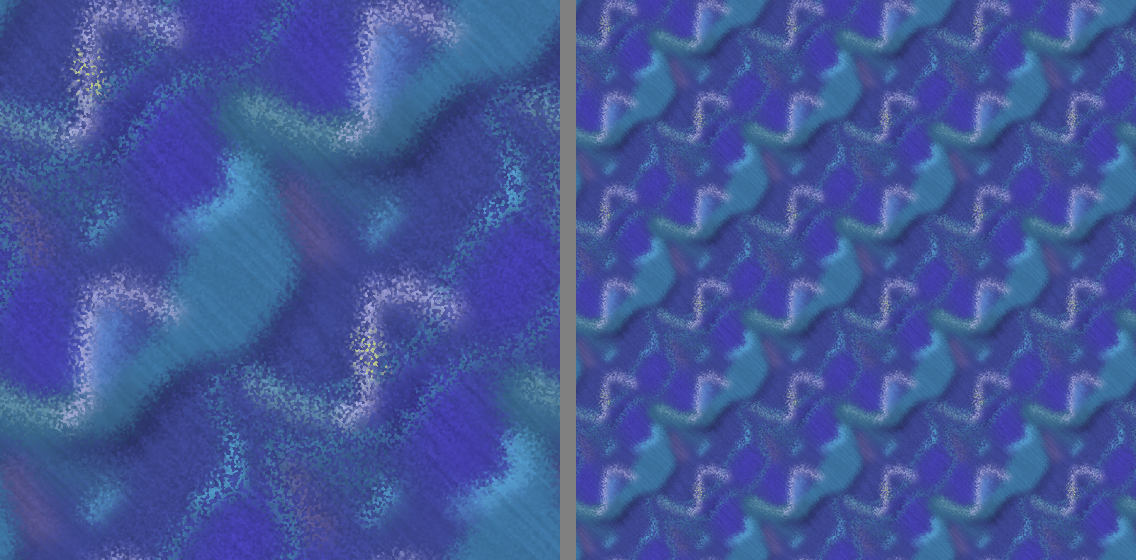
Left: one tile. Right: repeated 3 by 3.
Write a WebGL 1 fragment shader that draws this background.

```glsl
precision highp float;
uniform vec2 u_resolution;

#define REPEATS 2.0
#define GRAIN_COUNT 230.0
#define STREAK_COUNT vec2(100.0, 8.0)
#define JITTER 0.055
#define NAVY vec3(0.235, 0.275, 0.565)
#define INDIGO vec3(0.26, 0.245, 0.67)
#define BLUE vec3(0.235, 0.445, 0.625)
#define TEAL vec3(0.215, 0.39, 0.54)
#define CYAN vec3(0.34, 0.66, 0.82)
#define LILAC vec3(0.67, 0.67, 0.85)
#define ROSE vec3(0.40, 0.36, 0.56)

vec2 hash2(vec2 p) {
  vec3 q = fract(p.xyx * vec3(0.1031, 0.1030, 0.0973));
  q += dot(q, q.yzx + 33.33);
  return fract((q.xx + q.yz) * q.zy);
}

// Soft cellular noise that wraps after period cells
vec2 cellNoise(vec2 p, vec2 period) {
  vec2 base = floor(p), f = fract(p), sum = vec2(0.0);
  float total = 0.0;
  for (int y = -1; y <= 1; y++) {
    for (int x = -1; x <= 1; x++) {
      vec2 o = vec2(float(x), float(y));
      vec2 seed = hash2(mod(base + o, period));
      vec2 d = o + seed - f;
      float w = exp(-7.0 * dot(d, d));
      sum += w * fract(seed * 7.3 + 0.2);
      total += w;
    }
  }
  return sum / max(total, 0.00001);
}

float segment(vec2 d, vec2 halfSpan) {
  float t = clamp(dot(d, halfSpan) / dot(halfSpan, halfSpan), -1.0, 1.0);
  return length(d - halfSpan * t);
}

// Distance to a stroke present in every cell
float cellStroke(vec2 p, vec2 a, vec2 b) {
  vec2 d = p - 0.5 * (a + b);
  return segment(d - floor(d + 0.5), 0.5 * (b - a));
}

// Distance to a stroke present in alternate cells, as on a checkerboard
float checkStroke(vec2 p, vec2 a, vec2 b) {
  vec2 d = p - 0.5 * (a + b);
  vec2 s = 0.5 * vec2(d.x + d.y, d.x - d.y);
  s -= floor(s + 0.5);
  return segment(vec2(s.x + s.y, s.x - s.y), 0.5 * (b - a));
}

float smin(float a, float b) {
  float h = max(0.1 - abs(a - b), 0.0);
  return min(a, b) - h * h * 2.5;
}

float glow(float d, float width) {
  return exp(-d * d / (width * width));
}

// Winding diagonal band, x = distance, y = distance to its teal bend
vec2 band(vec2 p) {
  float bend = min(checkStroke(p, vec2(0.38, 1.45), vec2(0.12, 1.52)),
                   checkStroke(p, vec2(1.12, 0.52), vec2(0.87, 0.40))) - 0.085;
  float d = checkStroke(p, vec2(0.87, 0.94), vec2(0.78, 1.08)) - 0.19;
  d = smin(d, checkStroke(p, vec2(0.70, 1.16), vec2(0.38, 1.45)) - 0.08);
  d = smin(d, checkStroke(p, vec2(0.88, 0.42), vec2(0.94, 0.74)) - 0.06);
  return vec2(smin(d, bend), bend);
}

void main() {
  vec2 uv = gl_FragCoord.xy / u_resolution;
  vec2 grain = cellNoise(uv * GRAIN_COUNT, vec2(GRAIN_COUNT));
  float streak = cellNoise(vec2(uv.x + uv.y, uv.x - uv.y) * STREAK_COUNT, STREAK_COUNT).x - 0.5;
  vec2 p = vec2(uv.x, 1.0 - uv.y) * REPEATS + (grain - 0.5) * JITTER;

  vec2 river = band(p);
  float ghost = band(p + vec2(1.0, 0.0)).x;
  float shade = band(p - vec2(0.07, 0.06)).x;
  float rough = smoothstep(-0.15, 0.15, river.x - ghost);
  float speck = smoothstep(0.38, 0.64, grain.x);
  float dust = mix(0.8, speck, 0.15 + 0.7 * rough);

  // Indigo fields and the dark side of the band
  float lobe = checkStroke(p, vec2(0.56, 0.47), vec2(0.67, 0.64));
  float field = glow(lobe, 0.18);
  field = max(field, glow(checkStroke(p, vec2(1.88, 0.92), vec2(1.80, 1.06)), 0.17));
  field = max(field, glow(checkStroke(p, vec2(1.08, 0.10), vec2(1.20, 0.30)), 0.16));
  vec3 color = mix(NAVY, INDIGO, field);
  color *= 1.0 - 0.18 * smoothstep(0.06, -0.09, shade);
  color *= 1.0 - 0.20 * glow(checkStroke(p, vec2(1.42, 0.55), vec2(1.56, 0.35)), 0.09);
  color *= 1.0 - 0.14 * glow(checkStroke(p, vec2(0.38, 0.57), vec2(0.50, 0.36)), 0.04);

  // Dusty teal and rose patches
  float patchTeal = glow(cellStroke(p, vec2(0.18, 0.65), vec2(0.35, 0.73)), 0.10);
  color = mix(color, TEAL, patchTeal * dust * 0.8);
  float patchRose = glow(cellStroke(p, vec2(0.04, 0.70), vec2(0.14, 0.88)), 0.075);
  color = mix(color, ROSE, patchRose * dust * 0.75);

  // Band with its teal bend, and crumbs along the missing one
  vec3 water = mix(BLUE, TEAL, smoothstep(0.14, -0.03, river.y));
  color = mix(color, water, smoothstep(0.055, -0.055, river.x));
  color = mix(color, vec3(0.25, 0.48, 0.63), glow(ghost, 0.04) * rough * speck * 0.75);

  // Cyan crescent, bright and smooth beside the band, and a spot
  float crescent = min(cellStroke(p, vec2(0.84, 0.59), vec2(0.85, 0.70)),
                       cellStroke(p, vec2(0.85, 0.70), vec2(0.74, 0.78)));
  color = mix(color, CYAN, glow(crescent, 0.038) * dust * 0.7);
  float rim = min(checkStroke(p, vec2(0.86, 0.60), vec2(0.85, 0.71)),
                  checkStroke(p, vec2(0.85, 0.71), vec2(0.66, 0.81)));
  color = mix(color, CYAN, glow(rim, 0.055) * 0.5);
  float spot = cellStroke(p, vec2(0.34, 0.84), vec2(0.40, 0.77));
  color = mix(color, CYAN, glow(spot, 0.045) * dust * 0.65);

  // Pale zigzag with a green tail and a blue halo
  float halo = checkStroke(p, vec2(1.38, 0.17), vec2(1.34, 0.33));
  color = mix(color, vec3(0.35, 0.53, 0.80), glow(halo, 0.085) * 0.8);
  float crest = min(cellStroke(p, vec2(0.35, 0.06), vec2(0.45, 0.03)),
                    cellStroke(p, vec2(0.45, 0.03), vec2(0.62, 0.11)));
  float stem = min(cellStroke(p, vec2(0.34, 0.06), vec2(0.31, 0.28)),
                   cellStroke(p, vec2(0.31, 0.28), vec2(0.32, 0.44)));
  stem = min(stem, cellStroke(p, vec2(0.32, 0.44), vec2(0.25, 0.49)));
  float tail = min(cellStroke(p, vec2(0.25, 0.49), vec2(0.08, 0.46)),
                   cellStroke(p, vec2(0.08, 0.46), vec2(-0.08, 0.38)));
  color = mix(color, vec3(0.39, 0.57, 0.66), glow(tail, 0.05) * mix(0.3, 0.85, speck));
  float pale = max(glow(crest, 0.052) * 0.75, glow(stem, 0.036) * 0.85);
  color = mix(color, LILAC, pale * mix(0.35, 1.0, speck));
  float sparkle = glow(checkStroke(p, vec2(0.31, 0.24), vec2(0.33, 0.33)), 0.05);
  color = mix(color, vec3(0.70, 0.75, 0.50), sparkle * smoothstep(0.58, 0.75, grain.y));

  // Brushed streaks and fine grain
  color *= 1.0 + 0.09 * streak + (grain.y - 0.5) * mix(0.08, 0.18, rough);
  gl_FragColor = vec4(clamp(color, 0.0, 1.0), 1.0);
}
```
